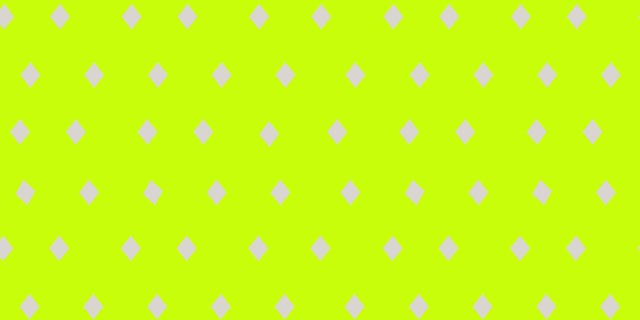
A Shadertoy shader for this pattern:

```glsl
const vec3 LIME = vec3(0.79, 0.995, 0.042);
const vec3 PALE_GREY = vec3(0.85, 0.84, 0.825);

// Lengths are fractions of the canvas height, with y running downwards.
const vec2 TILE_SIZE = vec2(1.2164, 0.724);
const vec2 TILE_CELLS = vec2(6.0, 4.0);
const vec4 ROW_START = vec4(0.013, 0.0951, 0.0625, 0.0794);
const vec4 ROW_HEIGHT = vec4(0.0521, 0.2344, 0.4122, 0.6016);
const vec2 DIAMOND_HALF = vec2(0.0313, 0.0404);
const float COLUMN_PITCH = 0.1992;
const float PAIR_NUDGE = 0.0247;
const float END_GAP = 0.0195;
const float TILE_DRIFT = -0.0026;

float hash(vec2 p) {
    return fract(sin(dot(p, vec2(127.1, 311.7))) * 43758.5);
}

mat2 rotation(float angle) {
    float c = cos(angle), s = sin(angle);
    return mat2(c, s, -s, c);
}

float diamondDistance(vec2 p, vec2 halfSize) {
    return (dot(abs(p), halfSize.yx) - halfSize.x * halfSize.y) / length(halfSize);
}

// Centre of a diamond, given its tile and its column and row in the tile
vec2 diamondCentre(vec2 tile, ivec2 cell) {
    float x = ROW_START[cell.y] + float(cell.x) * COLUMN_PITCH;
    if (cell.x == 5) x += END_GAP;
    if (cell.x % 2 == 1 && cell.y % 2 == 0) x -= PAIR_NUDGE;
    vec2 centre = vec2(x, ROW_HEIGHT[cell.y]);

    // One stray diamond per tile
    if (cell == ivec2(4, 2)) centre += vec2(-0.018, 0.007);
    return centre + tile * TILE_SIZE + vec2(tile.y * TILE_DRIFT, 0.0);
}

// Two leaning diamonds per tile, the rest almost upright
float diamondTilt(ivec2 cell) {
    bool leaning = cell.y == 3 && (cell.x == 0 || cell.x == 2);
    return leaning ? 0.15 : 0.05 * (hash(vec2(cell)) - 0.5);
}

float patternDistance(vec2 p) {
    vec2 home = floor(p * TILE_CELLS / TILE_SIZE);
    float nearest = 1.0;
    for (int j = -1; j <= 1; j++) {
        for (int i = -1; i <= 1; i++) {
            vec2 index = home + vec2(i, j);
            vec2 tile = floor((index + 0.5) / TILE_CELLS);
            ivec2 cell = ivec2(index - tile * TILE_CELLS);
            vec2 local = rotation(diamondTilt(cell)) * (p - diamondCentre(tile, cell));
            nearest = min(nearest, diamondDistance(local, DIAMOND_HALF));
        }
    }
    return nearest;
}

void mainImage(out vec4 fragColor, in vec2 fragCoord) {
    vec2 p = vec2(fragCoord.x, iResolution.y - fragCoord.y) / iResolution.y;
    float pixel = 1.0 / iResolution.y;
    float coverage = clamp(0.5 - patternDistance(p) / pixel, 0.0, 1.0);
    fragColor = vec4(mix(LIME, PALE_GREY, coverage), 1.0);
}
```
